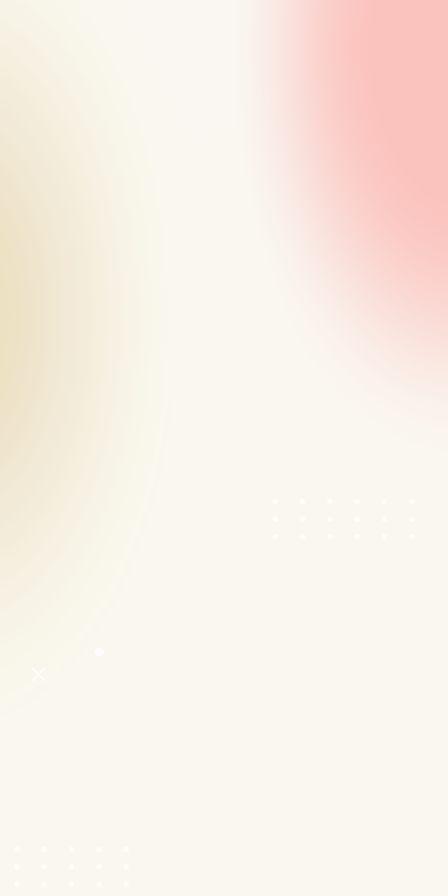
A Shadertoy shader for this background:

```glsl
// Soft cream backdrop with a sand glow at left, a pink glow at upper right and faint white ornaments.

const vec3 CREAM_LOW  = vec3(0.980, 0.968, 0.937);
const vec3 CREAM_HIGH = vec3(0.980, 0.968, 0.949);
const vec3 IVORY      = vec3(0.976, 0.970, 0.922);
const vec3 SAND       = vec3(0.941, 0.902, 0.820);
const vec3 STRAW      = vec3(0.922, 0.878, 0.745);
const vec3 PINK       = vec3(0.984, 0.765, 0.745);

// Distance from an ellipse centre, equal to 1 on its rim.
float ellipseDistance(vec2 p, vec2 center, vec2 radii) {
    return length((p - center) / radii);
}

// Falls smoothly from 1 at the inner value to 0 at the outer one.
float falloff(float inner, float outer, float d) {
    return 1.0 - smoothstep(inner, outer, d);
}

// Antialiased coverage of a signed distance.
float coverage(float d, float pixel) {
    return 1.0 - smoothstep(-0.5 * pixel, 0.5 * pixel, d);
}

float disc(vec2 p, vec2 center, float radius, float pixel) {
    return coverage(length(p - center) - radius, pixel);
}

// Dots on a limited lattice, counted from the lower left dot.
float dotGrid(vec2 p, vec2 firstDot, vec2 spacing, vec2 count, float radius, float pixel) {
    vec2 cell = clamp(round((p - firstDot) / spacing), vec2(0.0), count - 1.0);
    return disc(p, firstDot + cell * spacing, radius, pixel);
}

// Diagonal cross made of two thin strokes.
float diagonalCross(vec2 p, vec2 center, float reach, float halfWidth, float pixel) {
    vec2 q = p - center;
    q = abs(vec2(q.x + q.y, q.x - q.y)) * 0.70711;
    float d = max(min(q.x, q.y) - halfWidth, max(q.x, q.y) - reach);
    return coverage(d, pixel);
}

// Sand glow with an ivory fringe and very faint contour bands.
vec3 addSandGlow(vec3 base, vec2 p) {
    float d = ellipseDistance(p, vec2(-0.104, 1.297), vec2(0.547, 1.003));
    float band = abs(fract(d * 17.0) - 0.5) - 0.25;
    vec3 color = mix(base, IVORY, 0.85 * falloff(0.78, 1.02, d));
    color = mix(color, SAND, falloff(0.30, 0.90, d));
    color = mix(color, STRAW, falloff(0.12, 0.46, d));
    return color + 0.006 * band * falloff(0.95, 1.12, d);
}

vec3 addPinkGlow(vec3 base, vec2 p) {
    float d = ellipseDistance(p, vec2(1.029, 1.896), vec2(0.552, 0.951));
    return mix(base, PINK, falloff(0.34, 0.98, d));
}

void mainImage(out vec4 fragColor, in vec2 fragCoord) {
    // Canvas is one unit wide and two units tall.
    vec2 p = fragCoord / iResolution.xy * vec2(1.0, 2.0);
    float pixel = 2.0 / iResolution.y;

    // Background and glows
    vec3 color = mix(CREAM_LOW, CREAM_HIGH, smoothstep(0.8, 2.0, p.y));
    color = addSandGlow(color, p);
    color = addPinkGlow(color, p);

    // Dot grids
    vec2 spacing = vec2(0.0609, 0.0391);
    float dots = dotGrid(p, vec2(0.6146, 0.8021), spacing, vec2(6.0, 3.0), 0.0062, pixel);
    dots = max(dots, dotGrid(p, vec2(0.0378, 0.0260), spacing, vec2(5.0, 3.0), 0.0062, pixel));
    color = mix(color, vec3(1.0), 0.65 * dots);

    // Lone dot and cross
    float spot = disc(p, vec2(0.2220, 0.5443), 0.0100, pixel);
    float mark = diagonalCross(p, vec2(0.0860, 0.4948), 0.0200, 0.0022, pixel);
    color = mix(color, vec3(1.0), max(0.75 * spot, 0.65 * mark));

    fragColor = vec4(color, 1.0);
}
```
